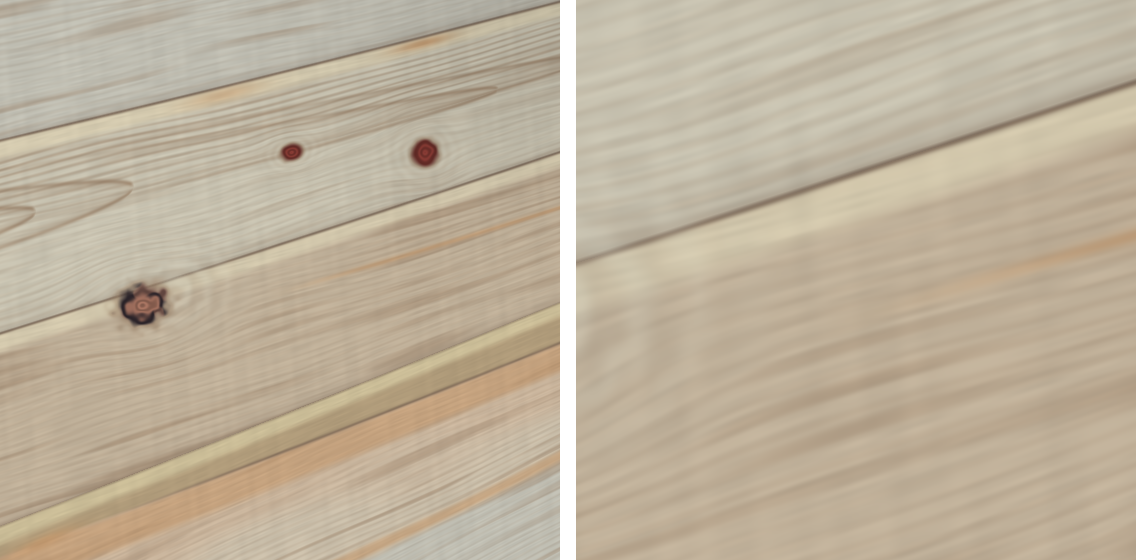
Left: the whole. Right: its middle third, enlarged.
This texture is drawn by a WebGL 2 fragment shader. Its source:

```glsl
#version 300 es
precision highp float;
// Pale pine boards in slight perspective: fanned seams, lit bevels, fine grain,
// arched growth rings and three knots. Board space is (x, v), where v grows
// downward by one per board; grain is layered sines plus stretched noise.
uniform vec2 u_resolution;
out vec4 outColor;

const vec2 SEAM = vec2(0.749, 0.248);     // top seam: height at left, slope
const vec2 BOARD = vec2(0.3445, -0.076);  // board height at left, change with x
const float BEVEL = 0.095;
const float SEAM_WIDTH = 0.0022;
const float RING_FREQ = 157.0;
const vec3 COOL = vec3(0.755, 0.75, 0.705);
const vec3 CREAM = vec3(0.79, 0.77, 0.70);
const vec3 TAN = vec3(0.755, 0.695, 0.605);
const vec3 PINK = vec3(0.795, 0.715, 0.62);
const vec3 ORANGE = vec3(0.76, 0.59, 0.42);
const vec3 LIT = vec3(0.84, 0.80, 0.69);
const vec3 LIT_WARM = vec3(0.81, 0.76, 0.61);
const vec3 SHADE = vec3(0.69, 0.61, 0.48);
const vec3 GRAIN = vec3(0.56, 0.45, 0.35);
const vec3 DARK = vec3(0.43, 0.35, 0.29);
const vec3 KNOT_RED = vec3(0.39, 0.17, 0.15);
const vec3 KNOT_CORE = vec3(0.62, 0.43, 0.36);
const vec3 KNOT_BARK = vec3(0.17, 0.14, 0.16);
// Knots: centre xy, radii xy
const vec4 KNOTS[3] = vec4[3](vec4(0.521, 0.728, 0.019, 0.014),
  vec4(0.759, 0.727, 0.023, 0.023), vec4(0.255, 0.456, 0.044, 0.036));
// Arches: tip x, tip v, spread, drift of the axis
const vec4 ARCHES[4] = vec4[4](vec4(0.241, 0.432, 0.30, 0.10),
  vec4(0.06, 0.418, 0.24, 0.05), vec4(0.885, 0.46, 0.157, 0.18),
  vec4(1.08, 0.43, 0.16, 0.16));

float hash(vec2 p) {
  p = fract(p * vec2(0.1031, 0.1137));
  p += dot(p, p.yx + 33.3);
  return fract((p.x + p.y) * p.x * 7.31);
}

float noise(vec2 p) {
  vec2 i = floor(p), f = fract(p);
  f = f * f * (3.0 - 2.0 * f);
  return mix(mix(hash(i), hash(i + vec2(1, 0)), f.x),
             mix(hash(i + vec2(0, 1)), hash(i + vec2(1, 1)), f.x), f.y);
}

float waves(float x, float v) {
  return sin(x * 7.0 + v * 4.0) + 0.5 * sin(x * 15.0 - v * 9.0);
}

float bell(float d, float w) { d /= w; return exp(-d * d); }

float blob(vec2 d, vec2 r) { d /= r; return exp(-dot(d, d)); }

float band(float v, float a, float b, float soft) {
  return smoothstep(a - soft, a + soft, v) * (1.0 - smoothstep(b - soft, b + soft, v));
}

// Arched growth rings opening to the left
float arches(float x, float v) {
  float ink = 0.0;
  for (int i = 0; i < 4; i++) {
    vec4 a = ARCHES[i];
    float s = a.x - x + 0.006 * waves(x, v), u = max(s, 0.0);
    float d = abs(v - a.y + a.w * u) - a.z * sqrt(u);
    float line = bell(d, 0.013) + 0.35 * band(d, -0.045, 0.0, 0.02);
    ink = max(ink, line * smoothstep(-0.004, 0.008, s) * exp(-1.5 * u));
  }
  return ink;
}

// Knot with halo, ragged rim and, on the large one, broken bark
vec3 paintKnot(vec3 col, vec2 p, int i, float px) {
  vec4 k = KNOTS[i];
  vec2 d = mat2(0.94, -0.34, 0.34, 0.94) * (p - k.xy);
  float big = i == 2 ? 1.0 : 0.0;
  float ragged = (noise(p * 75.0) - 0.5) * mix(0.22, 0.5, big);
  float r = length(d / k.zw) + ragged, soft = 0.13 + px / k.w;
  vec2 h = (d - vec2(0.06 * big, 0.0)) / (k.zw * 2.2);
  float rings = 0.5 + 0.5 * sin(length(h) * 17.0 + ragged * 4.0);
  col = mix(col, mix(CREAM, GRAIN, 0.35 * rings), 0.5 * exp(-dot(h, h)));
  vec3 core = mix(KNOT_RED * 1.35, KNOT_CORE, big) * (0.93 + 0.12 * sin(r * 14.0));
  float gaps = mix(1.0, smoothstep(0.2, 0.45, noise(d * 45.0 + 7.0)), 0.6 * big);
  vec3 body = mix(core, mix(KNOT_RED, KNOT_BARK, big), smoothstep(0.45, 0.8, r) * gaps);
  col = mix(col, GRAIN, 0.45 * bell(r - 1.1, 0.25));
  return mix(col, body, 1.0 - smoothstep(1.0 - soft, 1.0 + soft, r));
}

void main() {
  vec2 p = gl_FragCoord.xy / u_resolution;
  float x = p.x, px = 1.0 / min(u_resolution.x, u_resolution.y);
  float height = BOARD.x + BOARD.y * x;
  float v = (SEAM.x + SEAM.y * x - 0.012 * x * (1.0 - x) - p.y) / height;
  float board = clamp(floor(v), -1.0, 2.0), t = v - board;
  float first = float(board == 0.0), second = float(board == 1.0), last = float(board == 2.0);
  float w = waves(x, v);

  // Board tones
  vec3 col = board < 0.0 ? COOL : board < 1.0 ? CREAM : board < 2.0 ? TAN : PINK;
  col = mix(col, CREAM, 0.6 * last * smoothstep(0.5, 0.8, t + 0.1 * w));
  col = mix(col, COOL, last * smoothstep(1.04, 1.12, t));

  // Grain bends around knots, then splits into rings and streaks
  float g = v - 0.14 * x * second + 0.012 * w;
  for (int i = 0; i < 3; i++) {
    vec2 d = p - KNOTS[i].xy;
    g += 0.65 * (d.y - 0.3 * d.x) / height * blob(d, KNOTS[i].zw * 2.4);
  }
  float ring = pow(0.5 + 0.5 * sin(RING_FREQ * g + 3.0 * noise(vec2(x * 3.0, g * 8.0))), 2.0);
  float patchy = noise(vec2(x * 2.5, g * 7.0) + board * 9.0 + 20.0);
  col = mix(col, GRAIN, ring * (0.05 + 0.13 * patchy + 0.25 * first * band(t, 0.1, 0.38, 0.06)));
  float streak = smoothstep(0.6, 0.95, noise(vec2(x * 4.0, g * 26.0 + 40.0)));
  col = mix(col, GRAIN, streak * (0.32 - 0.16 * first));
  col = mix(col, GRAIN, first * 0.55 * arches(x, t));
  float arc = t - 0.37 + 0.18 * (1.0 - x);
  col = mix(col, ORANGE, 0.6 * second * bell(arc, 0.016) * smoothstep(0.45, 0.7, x));

  // Lowest board: shaded bevel and two orange streaks
  float edge = 0.16 + 0.11 * x;
  float warm = band(t, edge, edge + 0.19, 0.035) + band(t + 0.01 * w, 0.99, 1.06, 0.025);
  col = mix(col, ORANGE, last * 0.6 * warm);
  col = mix(col, SHADE, last * (1.0 - smoothstep(edge - 0.012, edge + 0.012, t)));
  col = mix(col, DARK, last * 0.6 * bell((t - edge) * height, SEAM_WIDTH + 0.5 * px) * smoothstep(0.1, 0.5, x));

  // Lit bevels, resin stains and dark seams
  float lit = step(0.0, board) * (1.0 - smoothstep(BEVEL - 0.03, BEVEL + 0.025, t));
  col = mix(col, mix(LIT, LIT_WARM, last), 0.88 * lit);
  float stain = first * (blob(vec2(x - 0.755, t - 0.04), vec2(0.055, 0.03))
    + 0.6 * blob(vec2(x - 0.40, t - 0.045), vec2(0.07, 0.04)))
    + last * blob(vec2(x - 0.08, t - 0.17), vec2(0.06, 0.035));
  col = mix(col, ORANGE, 0.85 * stain);
  float seam = clamp(floor(v + 0.5), 0.0, 2.0), gap = (v - seam) * height;
  float line = bell(gap, SEAM_WIDTH + 0.5 * px) * (seam > 1.0 ? 0.4 : 0.75);
  col = mix(col, DARK, max(line, 0.3 * step(gap, 0.0) * exp(-abs(gap) / 0.009)));

  for (int i = 0; i < 3; i++) col = paintKnot(col, p, i, px);

  // Saw marks, fibres and uneven light
  float saw = noise(vec2(x * 85.0 + p.y * 6.0, p.y * 9.0)) - 0.5;
  float fibre = noise(vec2(x * 28.0, g * 95.0 + 99.0)) - 0.5;
  col *= 1.0 + 0.03 * saw + 0.055 * fibre;
  col *= 1.0 - 0.09 * blob(p - vec2(1.0, 0.95), vec2(0.4, 0.3));
  outColor = vec4(col, 1.0);
}
```
